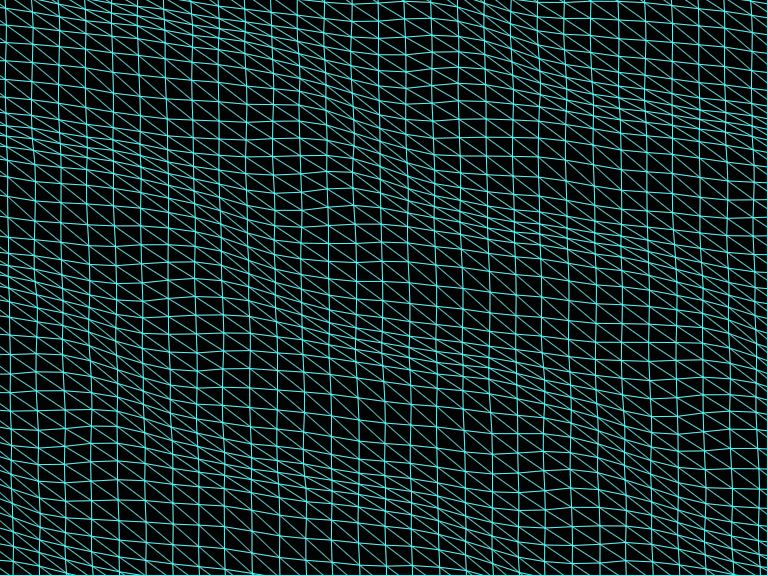
Reproduce this pattern procedurally as a WebGL 2 fragment shader.

```glsl
#version 300 es
precision highp float;
// Cyan triangulated wireframe sheet, rippled by slanting waves, on near-black.
uniform vec2 u_resolution;
out vec4 fragColor;

vec2 hashGradient(vec2 cell) {
  vec3 q = fract(vec3(cell.xyx) * vec3(0.1031, 0.1030, 0.0973));
  q += dot(q, q.yzx + 33.33);
  float angle = 6.28319 * fract((q.x + q.y) * q.z);
  return vec2(cos(angle), sin(angle));
}

float gradientNoise(vec2 p) {
  vec2 i = floor(p), f = p - i;
  vec2 e = vec2(1.0, 0.0);
  vec2 s = f * f * f * (f * (f * 6.0 - 15.0) + 10.0);
  float top = mix(dot(hashGradient(i), f), dot(hashGradient(i + e.xy), f - e.xy), s.x);
  float bottom = mix(dot(hashGradient(i + e.yx), f - e.yx), dot(hashGradient(i + e.xx), f - e.xx), s.x);
  return mix(top, bottom, s.y);
}

// Grid vertex in canvas-height units, with y pointing down; rows widen downwards
vec2 meshVertex(vec2 id) {
  vec2 p = vec2(0.008 + 0.04627 * id.x, id.y * (0.026 + 0.00004 * id.y) + 0.006 * id.x);
  float meander = 0.065 * cos(6.0 * (p.x - 0.68 + p.y - 0.434));
  float phase = 6.28319 * (p.y - 0.56 * p.x - 0.2 - meander) / 0.33;
  float detail = gradientNoise(p * 9.0 + 31.0);
  p.x += 0.015 * p.y + 0.005 * detail;
  p.y += 0.006 * detail - 0.0135 * sin(phase);
  return p;
}

// Soft-sided line; slanting ones are thinner, as their width is taken along one axis
float lineCoverage(vec2 p, vec2 a, vec2 b, float pixel) {
  vec2 ab = b - a;
  float dist = length(p - a - ab * clamp(dot(p - a, ab) / dot(ab, ab), 0.0, 1.0));
  float width = 0.00175 * max(abs(ab.x), abs(ab.y)) / length(ab);
  float reach = max(0.00175, 0.93 * pixel);
  return width / reach * max(0.0, 1.0 - dist / reach);
}

void main() {
  float pixel = 1.0 / u_resolution.y;
  vec2 p = gl_FragCoord.xy * pixel;
  p.y = 1.0 - p.y;

  // Nearest undisplaced cell, solving the widening row spacing
  vec2 home;
  home.x = floor((p.x - 0.008 - 0.015 * p.y) / 0.04627);
  float rowDepth = p.y - 0.006 * home.x;
  home.y = floor((sqrt(0.026 * 0.026 + 0.00016 * rowDepth) - 0.026) / 0.00008);

  // Each cell owns its row edge, column edge and diagonal
  float uncovered = 1.0;
  for (int i = -1; i <= 1; i++) {
    for (int j = -3; j <= 2; j++) {
      vec2 id = home + vec2(i, j);
      vec2 corner = meshVertex(id);
      uncovered *= 1.0 - lineCoverage(p, corner, meshVertex(id + vec2(1.0, 0.0)), pixel);
      uncovered *= 1.0 - lineCoverage(p, corner, meshVertex(id + vec2(0.0, 1.0)), pixel);
      uncovered *= 1.0 - lineCoverage(p, corner, meshVertex(id + 1.0), pixel);
    }
  }

  // Sheet border along the right and bottom sides
  float toBorder = min(u_resolution.x * pixel - p.x, 1.0 - p.y);
  uncovered *= 1.0 - clamp((0.00175 - toBorder) / pixel + 0.5, 0.0, 1.0);

  // Faint edges are greyer, crossings purer cyan
  float light = 1.0 - uncovered;
  vec3 background = vec3(0.008, 0.016, 0.016);
  vec3 wire = vec3(mix(0.47, 0.27, smoothstep(0.6, 0.95, light)), 1.0, 1.0);
  fragColor = vec4(mix(background, wire, light), 1.0);
}
```
